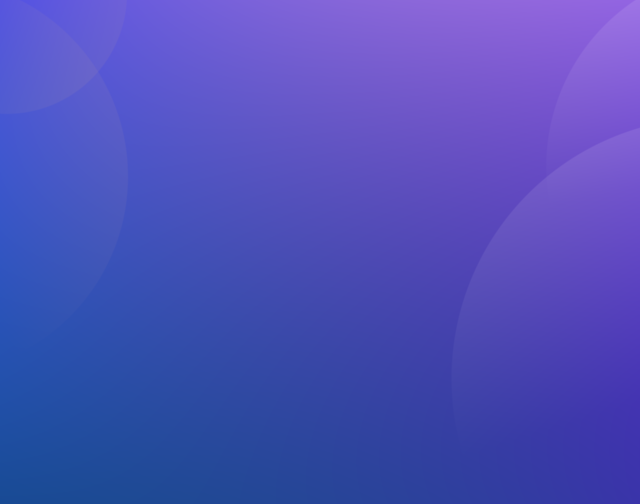
This background is drawn by a Shadertoy shader. Its source:

```glsl
#define WARM_TINT vec3(0.66, 0.56, 0.66)
#define COOL_TINT vec3(1.0, 0.98, 1.0)
#define UPPER_LEFT_OPACITY 0.14
#define LOWER_LEFT_OPACITY 0.12
#define UPPER_RIGHT_OPACITY 0.115
#define LOWER_RIGHT_OPACITY 0.105

// Quadratic curve through a, b, c at t = 0, 0.5, 1
vec3 quadratic(vec3 a, vec3 b, vec3 c, float t) {
    return a * (1.0 - t) * (1.0 - 2.0 * t)
         + b * 4.0 * t * (1.0 - t)
         + c * t * (2.0 * t - 1.0);
}

// Smooth colour mesh over the canvas
vec3 backdrop(vec2 uv) {
    vec3 bottom = quadratic(vec3(0.094, 0.290, 0.580),
                            vec3(0.149, 0.271, 0.592),
                            vec3(0.227, 0.204, 0.663), uv.x);
    vec3 middle = quadratic(vec3(0.188, 0.329, 0.761),
                            vec3(0.294, 0.298, 0.706),
                            vec3(0.349, 0.239, 0.757), uv.x);
    vec3 top = quadratic(vec3(0.310, 0.314, 0.894),
                         vec3(0.514, 0.396, 0.851),
                         vec3(0.573, 0.392, 0.886), uv.x);
    return quadratic(bottom, middle, top, uv.y);
}

// Translucent disc, clear at its centre and brightest towards lightDir
vec3 addDisc(vec3 colour, vec2 p, vec2 centre, float radius,
             vec2 lightDir, vec3 tint, float opacity) {
    vec2 offset = p - centre;
    float pixel = 1.0 / iResolution.y;
    float coverage = 1.0 - smoothstep(-pixel, pixel, length(offset) - radius);
    float glow = max(dot(offset / radius, lightDir), 0.0);
    return mix(colour, tint, opacity * glow * coverage);
}

void mainImage(out vec4 fragColor, in vec2 fragCoord) {
    vec2 uv = fragCoord / iResolution.xy;
    float aspect = iResolution.x / iResolution.y;
    vec2 p = vec2(uv.x * aspect, uv.y);
    vec2 right = vec2(p.x - aspect, p.y);

    vec3 colour = backdrop(uv);

    // Left pair, measured from the left edge
    colour = addDisc(colour, p, vec2(-0.139, 0.650), 0.393,
                     vec2(0.90, 0.44), WARM_TINT, LOWER_LEFT_OPACITY);
    colour = addDisc(colour, p, vec2(0.013, 1.013), 0.239,
                     vec2(0.71, -0.71), WARM_TINT, UPPER_LEFT_OPACITY);

    // Right pair, measured from the right edge
    colour = addDisc(colour, right, vec2(0.210, 0.670), 0.396,
                     vec2(-0.20, 0.98), COOL_TINT, UPPER_RIGHT_OPACITY);
    colour = addDisc(colour, right, vec2(0.144, 0.249), 0.518,
                     vec2(-0.30, 0.95), COOL_TINT, LOWER_RIGHT_OPACITY);

    fragColor = vec4(clamp(colour, 0.0, 1.0), 1.0);
}
```
